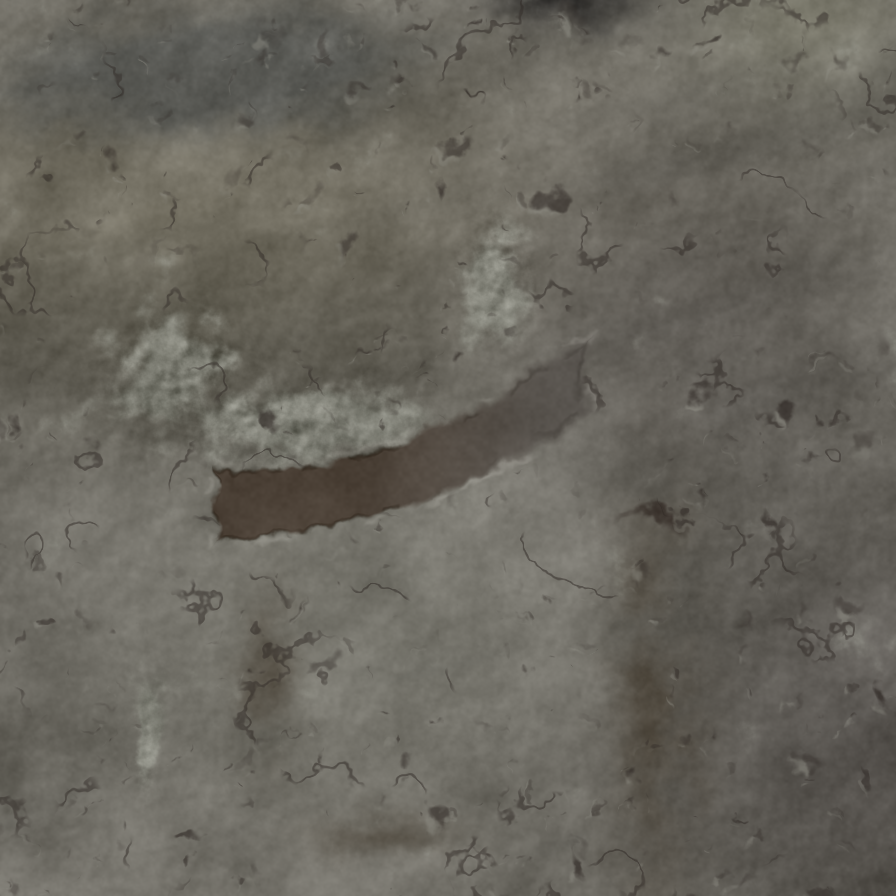
Write a WebGL 2 fragment shader that draws this texture.

```glsl
#version 300 es
precision highp float;
// Weathered grey plaster wall with a curved brown scar, pale flakes, stains and small chips.
uniform vec2 u_resolution;
out vec4 fragColor;

float hash(vec2 p) {
    vec3 q = fract(vec3(p.xyx) * 0.1031);
    q += dot(q, q.yzx + 33.33);
    return fract((q.x + q.y) * q.z);
}

float noise(vec2 p) {
    vec2 i = floor(p), f = fract(p);
    f = f * f * (3.0 - 2.0 * f);
    return mix(mix(hash(i), hash(i + vec2(1, 0)), f.x),
               mix(hash(i + vec2(0, 1)), hash(i + vec2(1, 1)), f.x), f.y);
}

float fbm(vec2 p) {
    float sum = 0.0, gain = 0.5;
    for (int i = 0; i < 5; i++) {
        sum += gain * noise(p);
        p = mat2(1.6, 1.2, -1.2, 1.6) * p + 7.3;
        gain *= 0.5;
    }
    return sum;
}

// Soft elliptical spot, 1 at its centre
float spot(vec2 p, vec2 centre, vec2 radius) {
    vec2 d = (p - centre) / radius;
    return exp(-dot(d, d));
}

// Scattered chips: x is the dark pit, y is the lit rim beside it
vec2 chips(vec2 p, float cells, float density) {
    vec2 result = vec2(0.0), g = p * cells + 50.0, home = floor(g);
    for (int y = -1; y <= 1; y++)
    for (int x = -1; x <= 1; x++) {
        vec2 id = home + vec2(x, y);
        if (hash(id + 3.7) > density) continue;
        vec2 d = g - id - vec2(hash(id + 11.1), hash(id + 23.9));
        float angle = 6.283 * hash(id + 37.3), size = mix(0.1, 0.3, pow(hash(id + 51.7), 2.0));
        float c = cos(angle), s = sin(angle);
        mat2 turn = mat2(c, -s, s, c);
        vec2 stretch = vec2(1.0, mix(1.2, 2.4, hash(id + 71.3)));
        float pit = length(turn * d * stretch) - size;
        float rim = length(turn * (d + vec2(0.17, 0.2)) * stretch) - size * 0.8;
        vec2 strength = vec2(mix(0.25, 1.0, hash(id + 83.1)), mix(0.2, 1.0, hash(id + 97.9)));
        result = max(result, strength * (1.0 - smoothstep(-0.15, 0.07, vec2(pit, rim))));
    }
    return result;
}

void main() {
    vec2 p = gl_FragCoord.xy / u_resolution;
    vec2 ragged = p + 0.045 * (vec2(fbm(p * 27.0), fbm(p * 27.0 + 19.0)) - 0.48);
    vec2 crumbled = ragged + 0.014 * (vec2(noise(p * 95.0), noise(p * 95.0 + 41.0)) - 0.5);
    float cloud = fbm(p * 5.0 + 2.0) - 0.48;
    float mottle = fbm(p * 17.0 + 8.0) - 0.48;
    float crumb = fbm(p * 42.0 + 5.0) - 0.48;
    float relief = crumb + 0.48 - fbm((p + vec2(0.005, -0.006)) * 42.0 + 5.0);

    // Plaster ground, olive at the upper left and darker at the right
    vec3 col = vec3(0.427, 0.417, 0.387);
    col = mix(col, vec3(0.41, 0.393, 0.337), 0.85 * spot(p, vec2(0.2, 0.77), vec2(0.5, 0.2)));
    col = mix(col, vec3(0.32, 0.305, 0.288), 0.9 * spot(p, vec2(0.98, 0.18), vec2(0.27, 0.25)));
    col = mix(col, vec3(0.365, 0.35, 0.33), 0.7 * spot(p, vec2(0.77, 0.63), vec2(0.23, 0.2)));
    col = mix(col, vec3(0.46, 0.455, 0.42), 0.7 * spot(p, vec2(0.4, 0.3), vec2(0.3, 0.22)));
    col = mix(col, vec3(0.47, 0.465, 0.41), 0.8 * spot(p, vec2(0.9, 0.98), vec2(0.13, 0.09)));
    col += 0.2 * cloud + 0.13 * mottle;

    // Slanted trowel streaks and a blue-grey smear
    float streak = fbm(vec2(p.x * 3.0 + p.y, (p.y - 0.3 * p.x) * 17.0)) - 0.48;
    col += vec3(0.11, 0.105, 0.095) * streak * smoothstep(0.4, 0.8, p.y);
    float smear = spot(ragged, vec2(0.23, 0.92), vec2(0.24, 0.075)) + streak * 0.8;
    col = mix(col, vec3(0.33, 0.333, 0.317) + 0.2 * mottle, 0.9 * smoothstep(0.1, 0.9, smear));

    // Vertical damp stains and a dark hollow
    float damp = spot(ragged, vec2(0.735, 0.22), vec2(0.045, 0.2));
    damp = max(damp, 0.8 * spot(ragged, vec2(0.3, 0.24), vec2(0.03, 0.08)));
    damp = max(damp, 0.7 * spot(ragged, vec2(0.43, 0.07), vec2(0.07, 0.025)));
    col = mix(col, vec3(0.27, 0.24, 0.195), 0.85 * damp * smoothstep(-0.4, 0.15, mottle + cloud));
    vec2 arch = crumbled - vec2(0.715, 0.385);
    float lip = smoothstep(0.012, 0.002, abs(length(arch) - 0.042)) * smoothstep(0.01, 0.035, arch.y);
    col = mix(col, vec3(0.19, 0.155, 0.135), 0.75 * lip * smoothstep(-0.04, 0.03, arch.x));
    col = mix(col, vec3(0.15, 0.145, 0.14), 0.9 * spot(ragged, vec2(0.63, 1.0), vec2(0.075, 0.03)));

    // Pale flakes broken into ridges
    float flake = spot(ragged, vec2(0.2, 0.575), vec2(0.075, 0.07));
    flake = max(flake, spot(ragged, vec2(0.32, 0.53), vec2(0.15, 0.045)));
    flake = max(flake, spot(ragged, vec2(0.55, 0.69), vec2(0.035, 0.06)));
    flake = max(flake, 0.95 * spot(ragged, vec2(0.168, 0.18), vec2(0.018, 0.055)));
    float pale = smoothstep(0.25, 0.75, flake + 1.1 * mottle + 0.6 * crumb);
    col = mix(col, vec3(0.515, 0.52, 0.48) + 0.3 * crumb, 0.75 * pale);
    col += relief * (0.1 + 0.3 * flake);

    // Curved scar: a parabola with ragged edges, fading to grey at the right
    vec2 q = mix(p, crumbled, 0.55);
    float along = q.x - 0.24, slope = 1.78 * along - 0.023;
    float across = (q.y - 0.4375 + 0.023 * along - 0.89 * along * along) / sqrt(1.0 + slope * slope);
    float scar = max(abs(across) - 0.039 + 0.025 * along, abs(along - 0.205) - 0.205);
    float fade = smoothstep(0.12, 0.42, along);
    vec3 scarColor = mix(vec3(0.295, 0.253, 0.213), vec3(0.36, 0.343, 0.322), fade);
    col = mix(col, scarColor + 0.1 * mottle, 1.0 - smoothstep(-0.003, 0.003 + 0.01 * fade, scar));
    float broken = smoothstep(0.4, 0.65, noise(p * 55.0)) * (1.0 - 0.6 * fade);
    col -= 0.1 * broken * smoothstep(0.005, 0.0, abs(scar));
    col += 0.07 * smoothstep(0.006, 0.0, abs(scar - 0.008)) * smoothstep(0.45, 0.7, noise(p * 48.0 + 9.0));

    // Chips in two sizes and short torn cracks, in clusters off the scar
    float clear = smoothstep(-0.005, 0.01, scar);
    float cluster = clear * smoothstep(0.32, 0.55, fbm(p * 6.0 + 31.0));
    vec2 pits = max(chips(crumbled, 17.0, 0.4), 0.8 * chips(crumbled + 0.37, 34.0, 0.3));
    float tear = abs(fbm(p * 13.0 + 60.0) - 0.5);
    float torn = smoothstep(0.022, 0.004, tear) * smoothstep(0.56, 0.74, noise(p * 21.0 + 77.0));
    col = mix(col, vec3(0.55, 0.545, 0.51), 0.6 * pits.y * cluster);
    col = mix(col, vec3(0.19, 0.165, 0.15), max(0.75 * pits.x * cluster, 0.5 * torn * clear));

    // Fine soft grain
    col += 0.026 * (noise(p * 170.0) - 0.5) + 0.012 * (noise(p * 320.0) - 0.5);
    fragColor = vec4(clamp(col, 0.0, 1.0), 1.0);
}
```
